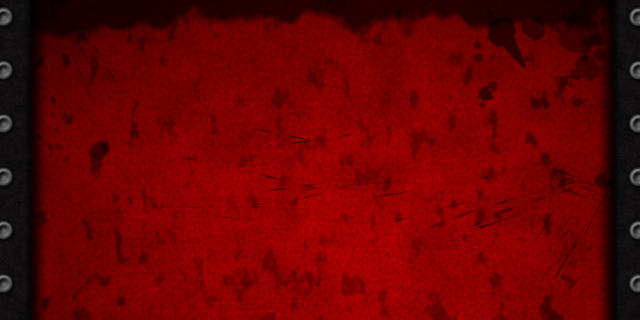
Reproduce this background procedurally as a Shadertoy shader.

```glsl
// Worn red metal plate held between two dark riveted side strips.
// A radial red glow is layered with noise grain, hashed scratches, ink blots
// and a ragged stain along the top; space is 2 units wide and 1 unit high.

#define LEFT_EDGE 0.098
#define RIGHT_EDGE 1.917
#define RIVET_SPACING 0.16667
#define RIVET_OFFSET 0.112
#define RIVET_RADIUS 0.030
#define GLOW_CENTER vec2(1.10, 0.24)
#define GLOW_RED 0.60
#define GLOW_FALLOFF 0.20
#define GRAIN 0.26
#define STAIN_DEPTH 0.17

// Integer hash giving three values in 0..1
vec3 hash3(ivec2 cell) {
    uvec3 v = uvec3(uvec2(cell), 77u) * 1664525u + 1013904223u;
    v.x += v.y * v.z; v.y += v.z * v.x; v.z += v.x * v.y;
    v ^= v >> 16u;
    v.x += v.y * v.z; v.y += v.z * v.x; v.z += v.x * v.y;
    return vec3(v >> 8u) / 16777216.0;
}

float noise(vec2 p) {
    ivec2 i = ivec2(floor(p));
    vec2 f = fract(p);
    f = f * f * (3.0 - 2.0 * f);
    float low = mix(hash3(i).x, hash3(i + ivec2(1, 0)).x, f.x);
    float high = mix(hash3(i + ivec2(0, 1)).x, hash3(i + ivec2(1, 1)).x, f.x);
    return mix(low, high, f.y);
}

float fbm(vec2 p) {
    float sum = 0.0, amp = 0.5;
    for (int i = 0; i < 4; i++) {
        sum += amp * noise(p);
        p = mat2(1.6, 1.2, -1.2, 1.6) * p + 7.3;
        amp *= 0.5;
    }
    return sum;
}

// Coverage of a shape from its signed distance
float cover(float d, float soft) { return 1.0 - smoothstep(-soft, soft, d); }

float blot(vec2 p, vec2 center, float radius) {
    vec2 q = p - center;
    float wobble = 0.72 + 0.5 * noise(q * 1.8 / radius + center * 31.0);
    return cover(length(q) - radius * wobble, 0.005);
}

// Tapered, broken line from a to b
float stroke(vec2 p, vec2 a, vec2 b, float width) {
    vec2 ab = b - a;
    float t = clamp(dot(p - a, ab) / dot(ab, ab), 0.0, 1.0);
    float d = length(p - a - ab * t) + 0.006 * (noise(p * 24.0) - 0.5);
    return cover(d - width * (1.0 - 0.8 * t), 0.0025);
}

// Group of scratches scattered around a center, all near one angle
float scratches(vec2 p, vec2 center, vec2 spread, float angle, float len, int seed) {
    float ink = 0.0;
    for (int i = 0; i < 9; i++) {
        vec3 h = hash3(ivec2(i, seed));
        vec2 a = center + (h.xy - 0.5) * 2.0 * spread;
        float turn = angle + (h.z - 0.5) * 0.5;
        vec2 reach = len * (0.4 + 0.6 * h.y) * vec2(cos(turn), sin(turn));
        ink = max(ink, stroke(p, a - reach, a + reach, 0.002) * (0.4 + 0.6 * h.x));
    }
    return ink * smoothstep(0.25, 0.6, fbm(p * 25.0));
}

// Splashes in the upper right corner
float splatter(vec2 p) {
    float ink = max(blot(p, vec2(1.565, 0.90), 0.045),
                    stroke(p, vec2(1.575, 0.89), vec2(1.64, 0.79), 0.025));
    ink = max(ink, blot(p, vec2(1.518, 0.704), 0.023));
    ink = max(ink, 0.75 * blot(p, vec2(1.667, 0.91), 0.034));
    ink = max(ink, 0.6 * blot(p, vec2(1.81, 0.90), 0.065));
    ink = max(ink, 0.6 * blot(p, vec2(1.836, 0.79), 0.038));
    for (int i = 0; i < 12; i++) {
        vec3 h = hash3(ivec2(i, 91));
        vec2 c = vec2(1.43 + 0.46 * h.x, 0.98 - 0.32 * h.y);
        ink = max(ink, 0.7 * blot(p, c, mix(0.007, 0.024, h.z * h.z)));
    }
    return ink;
}

vec3 plate(vec2 p) {
    vec2 q = (p - GLOW_CENTER) / vec2(1.0, 0.75);
    float red = GLOW_RED - GLOW_FALLOFF * dot(q, q);
    // Grain and woven wear
    red *= 1.0 + GRAIN * (noise(p * 210.0) - 0.5) + 0.35 * (fbm(p * 9.0) - 0.47);
    red *= 0.94 + 0.06 * (noise(p * vec2(150.0, 9.0)) + noise(p * vec2(9.0, 150.0)));
    // Specks gather toward the sides
    float side = smoothstep(0.3, 1.0, abs(p.x - 1.0));
    float speck = smoothstep(0.57, 0.74, fbm(p * vec2(24.0, 16.0) + 3.0));
    red *= 1.0 - speck * mix(0.28, 0.55, side);
    // Scratches
    float ink = scratches(p, vec2(1.35, 0.37), vec2(0.32, 0.06), 0.25, 0.22, 11);
    ink = max(ink, scratches(p, vec2(1.74, 0.27), vec2(0.14, 0.16), 0.95, 0.12, 23));
    ink = max(ink, scratches(p, vec2(1.82, 0.43), vec2(0.09, 0.07), -0.3, 0.10, 31));
    ink = max(ink, scratches(p, vec2(0.26, 0.66), vec2(0.10, 0.16), -1.0, 0.11, 47));
    ink = max(ink, scratches(p, vec2(0.72, 0.46), vec2(0.42, 0.18), -0.05, 0.14, 59));
    ink = max(ink, 0.7 * scratches(p, vec2(0.62, 0.70), vec2(0.02, 0.08), 1.5, 0.05, 67));
    ink = max(ink, 0.8 * blot(p, vec2(0.31, 0.53), 0.03));
    red *= 1.0 - 0.6 * ink;
    // Splashes and ragged top stain
    red *= 1.0 - 0.6 * splatter(p);
    float ragged = STAIN_DEPTH * fbm(p * vec2(8.0, 6.0)) - (1.0 - p.y);
    red *= 1.0 - 0.65 * smoothstep(-0.012, 0.025, ragged);
    // Shade cast by the side strips
    float gap = min(p.x - LEFT_EDGE, RIGHT_EDGE - p.x);
    red *= mix(0.15, 1.0, smoothstep(-0.005, 0.055, gap));
    return vec3(max(red, 0.0), 0.0, 0.0);
}

vec3 strip(vec2 p) {
    float wear = 0.65 * fbm(p * vec2(35.0, 55.0)) + 0.35 * noise(p * 200.0);
    float gap = max(LEFT_EDGE - p.x, p.x - RIGHT_EDGE);
    float shade = mix(0.35, 1.0, smoothstep(0.0, 0.025, gap));
    return vec3(0.075, 0.067, 0.067) * (0.35 + 1.1 * wear) * shade;
}

// Domed rim around a hollow socket, lit from the upper left
vec3 addRivet(vec3 base, vec2 p, float pixel) {
    vec2 q = vec2(p.x < 1.0 ? p.x - 0.012 : p.x - 1.997,
                  (fract((p.y - RIVET_OFFSET) / RIVET_SPACING + 0.5) - 0.5) * RIVET_SPACING);
    float r = length(q) / RIVET_RADIUS;
    float lit = dot(q, vec2(-0.6, 0.8)) / RIVET_RADIUS;
    float soft = 1.5 * pixel / RIVET_RADIUS;
    float rim = 0.36 + 0.20 * lit - 0.22 * smoothstep(0.75, 1.0, r);
    float socket = 0.25 - 0.42 * lit + 0.12 * cover(r - 0.22, 0.15);
    float metal = mix(rim, socket, cover(r - 0.62, max(soft, 0.07)));
    base *= mix(0.3, 1.0, smoothstep(0.9, 1.35, r));
    return mix(base, vec3(max(metal, 0.03)), cover(r - 1.0, soft));
}

void mainImage(out vec4 fragColor, in vec2 fragCoord) {
    vec2 p = fragCoord / iResolution.xy * vec2(2.0, 1.0);
    float pixel = 1.0 / iResolution.y;
    float edge = max(LEFT_EDGE - p.x, p.x - RIGHT_EDGE);
    vec3 color = mix(plate(p), strip(p), smoothstep(-pixel, pixel, edge));
    fragColor = vec4(addRivet(color, p, pixel), 1.0);
}
```
